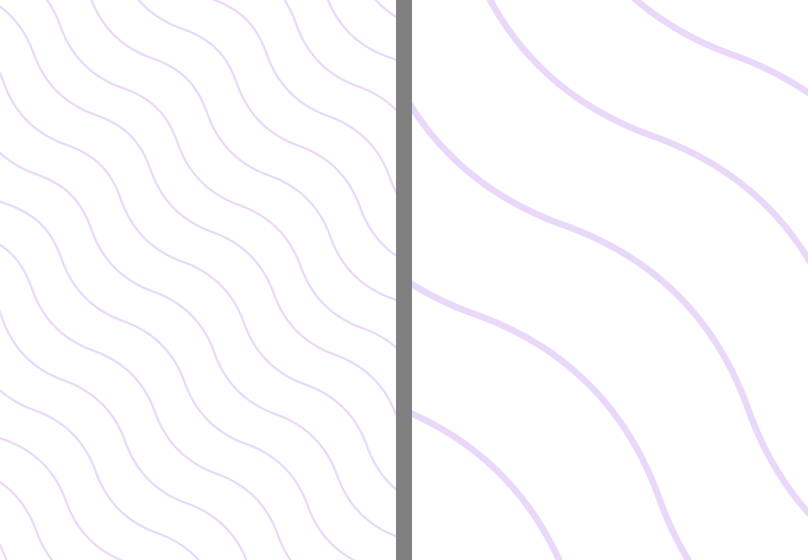
Left: the whole. Right: its middle third, enlarged.
Give the GLSL for this pattern, as a Shadertoy shader.

```glsl
// Thin lavender wavy lines running diagonally down to the right on white.

// All lengths are fractions of the canvas height.
#define LINE_COLOR vec3(0.915, 0.848, 0.98)
#define PAPER_COLOR vec3(1.0)
#define LINE_WIDTH 0.0039
#define LINE_SPACING 0.106
#define HALF_WAVE 0.2194
#define AMPLITUDE 0.026
#define ORIGIN vec2(0.5742, 0.0352)
#define SEAM_ALONG vec2(0.378, 0.574)
#define SEAM_ACROSS vec2(-0.061, 0.035)
#define SEAM_SHIFT vec2(0.0195, 0.0098)

// Slides coordinates before a seam, easing over the seam's range.
float shiftBeforeSeam(float t, vec2 seam, float shift) {
    return t - shift * (1.0 - smoothstep(seam.x, seam.y, t));
}

// Wave of alternating parabolic arcs: x = height, y = slope.
vec2 arcWave(float along) {
    float s = along / HALF_WAVE;
    float t = fract(s);
    float side = mod(floor(s), 2.0) < 0.5 ? 1.0 : -1.0;
    return 4.0 * AMPLITUDE * side * vec2(t * (1.0 - t), (1.0 - 2.0 * t) / HALF_WAVE);
}

// Distance to the nearest wavy line; p has its origin at the upper left.
float wavyLineDistance(vec2 p) {
    float along = shiftBeforeSeam(p.x + p.y, SEAM_ALONG, SEAM_SHIFT.x);
    vec2 wave = arcWave(along - ORIGIN.x);
    float across = shiftBeforeSeam(p.y - p.x - wave.x, SEAM_ACROSS, SEAM_SHIFT.y);

    float row = (across - ORIGIN.y) / LINE_SPACING;
    float offset = abs(fract(row + 0.5) - 0.5) * LINE_SPACING;

    // The diagonal axes and the wave's slope both stretch the offset.
    return offset / sqrt(2.0 * (1.0 + wave.y * wave.y));
}

void mainImage(out vec4 fragColor, in vec2 fragCoord) {
    float pixel = 1.0 / iResolution.y;
    vec2 p = vec2(fragCoord.x, iResolution.y - fragCoord.y) * pixel;

    float coverage = clamp((0.5 * LINE_WIDTH - wavyLineDistance(p)) / pixel + 0.5, 0.0, 1.0);
    fragColor = vec4(mix(PAPER_COLOR, LINE_COLOR, coverage), 1.0);
}
```
